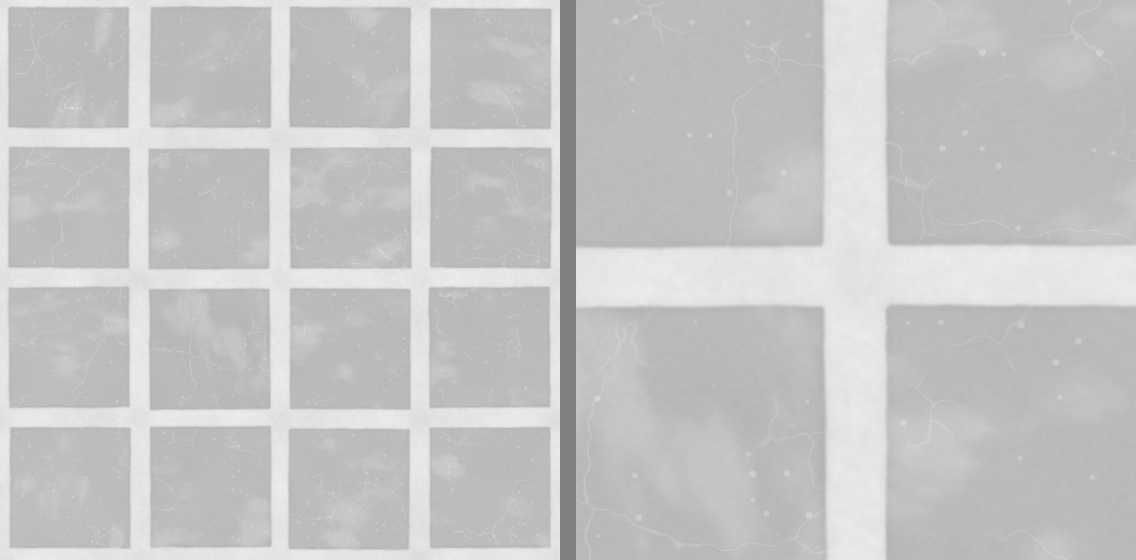
Left: the whole. Right: its middle third, enlarged.
Reproduce this pattern procedurally as a WebGL 2 fragment shader.

```glsl
#version 300 es
precision highp float;

uniform vec2 u_resolution;
out vec4 fragColor;

#define REPEATS 4.0
#define TILE_HALF 0.431
#define CORNER_RADIUS 0.014
#define POSITION_JITTER 0.008
#define TILT 0.007
#define EDGE_WOBBLE 0.011
#define CRACK_WIDTH 0.005
#define CRACK_LIGHT 0.045
#define CLOUD_LIGHT 0.050
#define GRAIN 0.014
#define TILE_COLOR vec3(0.728)
#define GROUT_COLOR vec3(0.897)

float hash(vec2 cell, float seed) {
    uvec3 q = uvec3(ivec3(cell, seed * 7.0)) * uvec3(1597u, 3812u, 2741u);
    uint n = (q.x ^ (q.y << 8) ^ (q.z << 4)) + q.x * 31u + q.y * 17u;
    n = (n ^ 61u) ^ (n >> 16);
    n *= 9u;
    n = (n ^ (n >> 4)) * 668265u;
    n = (n ^ (n >> 15)) * 2246823u;
    return float((n ^ (n >> 13)) & 65535u) / 65535.0;
}

vec2 hash2(vec2 cell, float seed) {
    return vec2(hash(cell, seed), hash(cell, seed + 57.0));
}

// Value noise that wraps after a whole number of lattice cells
float noise(vec2 p, float period, float seed) {
    vec2 i = floor(p), f = fract(p);
    f = f * f * (3.0 - 2.0 * f);
    vec2 a = mod(i, period), b = mod(i + 1.0, period);
    return mix(mix(hash(a, seed), hash(vec2(b.x, a.y), seed), f.x),
               mix(hash(vec2(a.x, b.y), seed), hash(b, seed), f.x), f.y);
}

float fbm(vec2 p, float period, float seed) {
    float sum = 0.0, amplitude = 0.533;
    for (int octave = 0; octave < 4; octave++) {
        sum += amplitude * noise(p, period, seed + float(octave));
        p *= 2.0;
        period *= 2.0;
        amplitude *= 0.5;
    }
    return sum;
}

// Gap between the two nearest scattered points: zero along the cracks
float crackDistance(vec2 p, float seed) {
    vec2 i = floor(p), f = fract(p);
    float nearest = 9.0, second = 9.0;
    for (int y = -1; y <= 1; y++)
    for (int x = -1; x <= 1; x++) {
        vec2 o = vec2(x, y);
        float d = length(o + hash2(mod(i + o, 64.0), seed) - f);
        second = min(second, max(nearest, d));
        nearest = min(nearest, d);
    }
    return second - nearest;
}

float cracks(vec2 p, float density, float seed, float pixel) {
    vec2 warp = vec2(fbm(p * 5.0, 64.0, seed + 11.0), fbm(p * 5.0, 64.0, seed + 23.0)) - 0.5;
    float d = crackDistance((p + 0.26 * warp) * density, seed) / density;
    return 1.0 - smoothstep(0.0, CRACK_WIDTH + pixel, d);
}

// Small pale pits, present in a few lattice cells only
float specks(vec2 p, float seed, float pixel) {
    vec2 cell = floor(p * 22.0);
    vec2 center = 0.3 + 0.4 * hash2(cell, seed);
    float radius = 0.003 + 0.006 * hash(cell, seed + 5.0);
    float d = length(fract(p * 22.0) - center) / 22.0;
    return step(0.93, hash(cell, seed + 9.0)) * (1.0 - smoothstep(radius - pixel, radius + pixel, d));
}

vec3 tileSurface(vec2 p, float seed, float pixel) {
    float angle = 6.283 * hash(vec2(3.0), seed);
    vec2 along = mat2(cos(angle), sin(angle), -sin(angle), cos(angle)) * (p - 0.5);
    float haze = fbm(p * 3.0, 64.0, seed + 31.0);
    float smear = fbm(along * vec2(3.0, 5.5) + 20.0, 64.0, seed + 41.0);
    float light = CLOUD_LIGHT * smoothstep(0.53, 0.80, smear);
    light += 0.030 * (haze - 0.35) + 0.012 * (hash(vec2(1.0), seed) - 0.5);
    // Long cracks and short hairlines fade in and out
    float longMask = smoothstep(0.45, 0.62, noise(p * 2.6, 64.0, seed + 51.0));
    float hairMask = smoothstep(0.58, 0.80, noise(p * 6.0, 64.0, seed + 61.0));
    light += CRACK_LIGHT * longMask * cracks(p, 1.7, seed + 71.0, pixel);
    light += 0.8 * CRACK_LIGHT * hairMask * cracks(p, 5.0, seed + 81.0, pixel);
    light += 0.06 * specks(p, seed + 91.0, pixel);
    return TILE_COLOR + light;
}

vec3 groutSurface(vec2 p) {
    float patches = fbm(p * 4.0, 4.0 * REPEATS, 201.0) - 0.5;
    float pores = noise(p * 45.0, 45.0 * REPEATS, 211.0) - 0.5;
    vec2 toCrossing = 0.5 - abs(fract(p) - 0.5);
    float crossing = 1.0 - smoothstep(0.03, 0.13, length(toCrossing));
    return GROUT_COLOR + 0.055 * patches + 0.018 * pores - 0.016 * crossing;
}

void main() {
    vec2 p = gl_FragCoord.xy / u_resolution * REPEATS;
    float pixel = REPEATS / min(u_resolution.x, u_resolution.y);
    vec2 id = mod(floor(p), REPEATS);
    float seed = 300.0 + 131.0 * (id.x + REPEATS * id.y);

    // Each tile is slightly shifted and tilted
    vec2 q = fract(p) - vec2(0.498, 0.514) - POSITION_JITTER * (2.0 * hash2(id, 17.0) - 1.0);
    float tilt = TILT * (2.0 * hash(id, 29.0) - 1.0);
    q += tilt * vec2(-q.y, q.x);

    // Rounded square with a worn edge
    vec2 corner = abs(q) - TILE_HALF + CORNER_RADIUS;
    float edge = length(max(corner, 0.0)) + min(max(corner.x, corner.y), 0.0) - CORNER_RADIUS;
    edge += EDGE_WOBBLE * (fbm(p * 9.0, 9.0 * REPEATS, 221.0) - 0.5);
    float softness = 0.005 + 0.7 * pixel;
    float tileMask = 1.0 - smoothstep(-softness, softness, edge);

    vec3 tile = tileSurface(q + 0.5, seed, pixel);
    tile -= 0.014 * (1.0 - smoothstep(0.0, 0.018, abs(edge + 0.008)));
    vec3 grout = groutSurface(p) - 0.022 * (1.0 - smoothstep(0.0, 0.025, edge));
    vec3 color = mix(grout, tile, tileMask);
    color += GRAIN * (noise(p * 96.0, 96.0 * REPEATS, 231.0) - 0.5);
    fragColor = vec4(color, 1.0);
}
```
